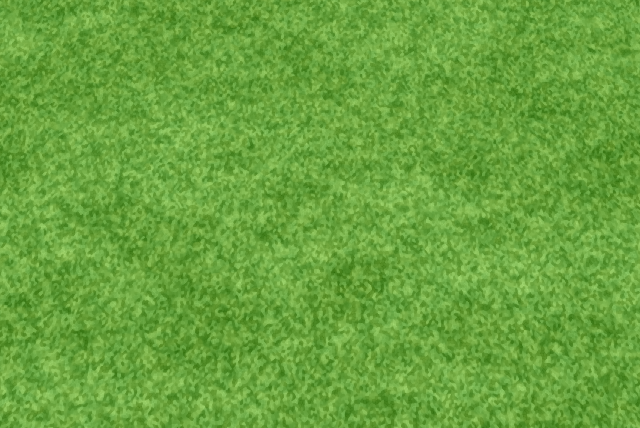
Reproduce this texture procedurally as a WebGL 2 fragment shader.

```glsl
#version 300 es
precision highp float;

uniform vec2 u_resolution;
out vec4 fragColor;

const vec3 MID_GREEN = vec3(0.39, 0.62, 0.22);
const vec3 TONE_STEP = vec3(0.069, 0.069, 0.070);

vec3 hash3(vec2 cell, float seed) {
    vec3 p = fract(vec3(cell.xyx + seed) * vec3(0.1031, 0.1030, 0.0973));
    p += dot(p, p.yxz + 33.33);
    return fract((p.xxy + p.yzz) * p.zyx);
}

// Cellular noise of soft, randomly leaning strokes; zero mean, unit variance.
float bladeNoise(vec2 p, float spread, vec2 sharpness, float seed) {
    vec2 home = floor(p);
    float total = 0.0;
    float energy = 1e-6;
    for (int j = -1; j <= 1; j++) {
        for (int i = -1; i <= 1; i++) {
            vec2 cell = home + vec2(i, j);
            vec3 place = hash3(cell, seed);
            vec3 look = hash3(cell, seed + 57.3);
            vec2 d = p - cell - mix(vec2(0.15), vec2(0.85), place.xy);
            float lean = (look.x - 0.5) * spread;
            float c = cos(lean);
            float s = sin(lean);
            vec2 local = vec2(c * d.x - s * d.y, s * d.x + c * d.y);
            float weight = exp(-dot(sharpness, local * local));
            total += weight * (look.y - 0.5);
            energy += weight * weight;
        }
    }
    return total * 3.46 / sqrt(energy);
}

// Broad, mostly horizontal undulation of the lawn.
float layeredSines(vec2 p) {
    float sum = sin(p.x * 3.1 + 1.7 * sin(p.y * 4.3) + 0.6);
    sum += sin(p.y * 9.7 + 1.3 * sin(p.x * 2.9) + 2.1);
    sum += sin(p.x * 6.3 - p.y * 13.1 + 4.0);
    return sum * 0.6;
}

// Ground coordinates whose features shrink gently toward the top.
vec2 lawnCoords(vec2 p, float aspect) {
    float density = 1.0 + 0.22 * p.y;
    return vec2((p.x - 0.5 * aspect) * density, p.y + 0.17 * p.y * p.y) + 4.0;
}

vec3 grassColor(float tone, float warmth) {
    vec3 color = MID_GREEN + TONE_STEP * tone;
    return color + vec3(0.009, 0.0, -0.006) * warmth;
}

void main() {
    vec2 p = gl_FragCoord.xy / u_resolution.y;
    vec2 lawn = lawnCoords(p, u_resolution.x / u_resolution.y);

    // Fine blades, small tufts, then wide soft patches
    float blades = bladeNoise(lawn * vec2(138.0, 122.0), 2.6, vec2(9.0, 3.0), 3.0);
    float tufts = bladeNoise(lawn * vec2(52.0, 60.0), 3.1, vec2(6.0, 3.0), 19.0);
    float patches = bladeNoise(lawn * vec2(7.0, 15.0), 1.0, vec2(3.5), 41.0);
    float swell = layeredSines(lawn);

    float tone = 0.27 + blades * mix(0.84, 0.68, p.y);
    tone += 0.36 * tufts + 0.24 * patches + 0.15 * swell;
    fragColor = vec4(grassColor(tone, tufts), 1.0);
}
```
